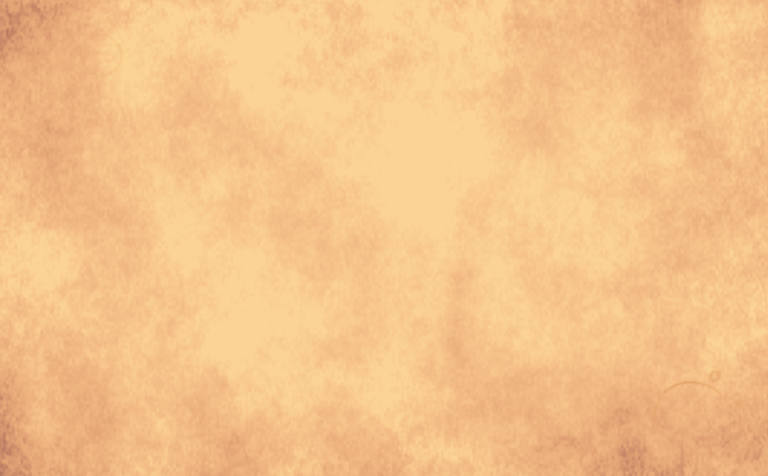
Give the GLSL for this texture, as a WebGL 2 fragment shader.

```glsl
#version 300 es
precision highp float;

uniform vec2 u_resolution;
out vec4 fragColor;

const float BASE_TONE = 4.35;      // index into the colour ramp
const float CLOUD_AMOUNT = 4.2;
const float STREAK_AMOUNT = 1.9;
const float MOTTLE_AMOUNT = 0.65;
const float GRAIN_AMOUNT = 0.75;
const float SIDE_WEAR = 1.25;
const float TOP_WEAR = 0.45;
const float BOTTOM_WEAR = 0.95;
const float CORNER_WEAR = 1.8;
const float SOFT_EDGE = 0.004;
const vec3 STAIN_COLOUR = vec3(0.87, 0.60, 0.34);

const vec3 RAMP[7] = vec3[7](
  vec3(0.71, 0.47, 0.38), vec3(0.81, 0.56, 0.42), vec3(0.89, 0.64, 0.46),
  vec3(0.92, 0.69, 0.49), vec3(0.95, 0.73, 0.52), vec3(0.97, 0.78, 0.55),
  vec3(0.985, 0.83, 0.585));

// Smudges: centre in xy, half size in zw
const vec4 SMUDGES[6] = vec4[6](
  vec4(0.496, 0.55, 0.028, 0.07), vec4(0.95, 0.43, 0.036, 0.17),
  vec4(1.17, 0.77, 0.045, 0.15), vec4(0.07, 0.74, 0.13, 0.20),
  vec4(1.27, 0.95, 0.13, 0.10), vec4(1.50, 0.74, 0.09, 0.15));

vec3 hash3(vec2 cell) {
  vec3 q = fract(cell.xyx * vec3(0.1031, 0.1030, 0.0973));
  q += dot(q, q.yxz + 33.33);
  return fract((q.xxy + q.yzz) * q.zyx);
}

// Smooth cellular noise: random cell values blended by distance
float cellNoise(vec2 p) {
  vec2 base = floor(p), f = fract(p);
  float sum = 0.0, total = 0.0;
  for (int j = -1; j <= 1; j++) {
    for (int i = -1; i <= 1; i++) {
      vec2 offset = vec2(i, j);
      vec3 h = hash3(base + offset + 57.0);
      vec2 d = offset + 0.15 + 0.7 * h.xy - f;
      float w = exp(-6.0 * dot(d, d));
      sum += w * h.z;
      total += w;
    }
  }
  return sum / total;
}

float clouds(vec2 p) {
  float sum = 0.0, amplitude = 0.5;
  for (int i = 0; i < 5; i++) {
    sum += amplitude * (cellNoise(p) - 0.5);
    p = mat2(1.6, 1.2, -1.2, 1.6) * p + 7.3;
    amplitude *= 0.55;
  }
  return sum;
}

// Layered sines that bend the folds and blur the outlines
vec2 sway(vec2 p) {
  return vec2(sin(p.y * 7.0 + 1.3) + 0.5 * sin(p.y * 17.0 + p.x * 9.0),
              sin(p.x * 6.0 + 0.4) + 0.5 * sin(p.x * 15.0 - p.y * 8.0)) * 0.012;
}

vec3 ramp(float tone) {
  float t = clamp(tone + 1.0, 0.0, 5.999);
  int i = int(t);
  return mix(RAMP[i], RAMP[i + 1], fract(t));
}

float ring(vec2 p, vec2 centre, float radius, float width) {
  float d = abs(length(p - centre) - radius) - width;
  return 1.0 - smoothstep(-SOFT_EDGE, SOFT_EDGE, d);
}

void main() {
  vec2 uv = gl_FragCoord.xy / u_resolution;
  vec2 p = gl_FragCoord.xy / u_resolution.y;
  vec2 bent = p + sway(p);
  float cloud = clouds(bent * 4.0);
  float blotch = clouds(bent * 13.0 + 31.0);

  // Worn border, heaviest in the corners
  vec2 border = abs(2.0 * uv - 1.0);
  vec2 wear = border * border * border;
  float edge = max(wear.x, wear.y);
  float corner = wear.x * wear.y;
  float tone = BASE_TONE - SIDE_WEAR * wear.x - TOP_WEAR * wear.y
             - CORNER_WEAR * corner
             - BOTTOM_WEAR * (1.0 - smoothstep(0.0, 0.38, uv.y + 0.3 * cloud));

  // Clouds, vertical folds and smudges
  tone += CLOUD_AMOUNT * cloud + (0.8 + 2.2 * edge) * blotch;
  tone += STREAK_AMOUNT * (cellNoise(bent * vec2(7.5, 1.6) + 4.0) - 0.5);
  for (int i = 0; i < 6; i++) {
    vec2 d = (bent - SMUDGES[i].xy) / SMUDGES[i].zw;
    tone -= 0.85 * exp(-dot(d, d)) * (1.0 + 2.5 * blotch);
  }

  // Paper fibre
  float mottle = cellNoise(p * vec2(62.0, 48.0)) - 0.5;
  float grain = cellNoise(p * vec2(165.0, 120.0)) - 0.5;
  tone += (MOTTLE_AMOUNT * mottle + GRAIN_AMOUNT * grain) * (1.0 + 0.8 * edge);
  vec3 colour = ramp(tone);

  // Liquid stains: an open arc, two drops and a faint old ring
  vec2 q = p + 0.1 * sway(p * 5.0);
  float patchy = clamp(0.6 + 2.5 * blotch, 0.15, 1.0);
  float stain = ring(q, vec2(1.456, 0.113), 0.084, 0.002)
              * smoothstep(0.105, 0.145, p.y) * patchy;
  stain = max(stain, 0.6 * ring(q, vec2(1.502, 0.211), 0.009, 0.003));
  stain = max(stain, 0.5 * ring(q, vec2(1.554, 0.153), 0.004, 0.004));
  stain = max(stain, 0.4 * patchy * ring(q, vec2(0.213, 0.885), 0.042, 0.002));
  colour = mix(colour, STAIN_COLOUR, 0.75 * stain);

  fragColor = vec4(colour, 1.0);
}
```
